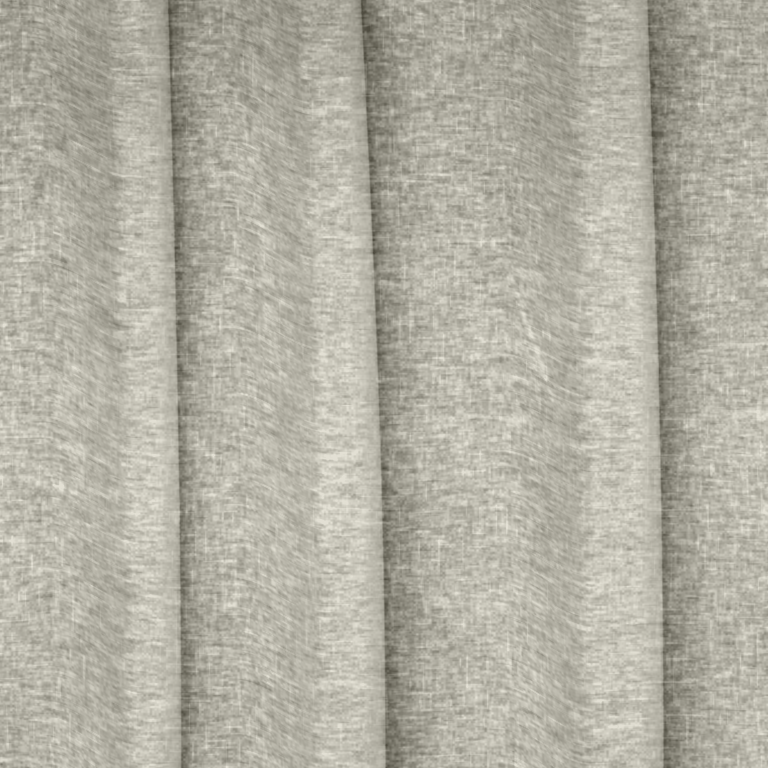
A Shadertoy shader for this texture:

```glsl
float hash(vec2 p) {
    vec3 q = fract(vec3(p.xyx) * 0.1031);
    q += dot(q, q.yzx + 33.33);
    return fract((q.x + q.y) * q.z);
}

// Value noise centred on zero
float noise(vec2 p) {
    vec2 i = floor(p), f = fract(p);
    f = f * f * (3.0 - 2.0 * f);
    float low = mix(hash(i), hash(i + vec2(1, 0)), f.x);
    float high = mix(hash(i + vec2(0, 1)), hash(i + vec2(1, 1)), f.x);
    return mix(low, high, f.y) - 0.5;
}

float bump(float x, float width) {
    return exp(-x * x / (width * width));
}

// Uneven linen threads: weft runs across, warp runs down
float weave(vec2 p, float warpStrength) {
    float weft = 0.08 * noise(p * vec2(40, 240))
               + 0.12 * noise(p * vec2(95, 290) + 17.0);
    float warp = 0.06 * noise(p * vec2(260, 48) + 41.0)
               + 0.08 * noise(p * vec2(250, 110) + 73.0);
    float slub = smoothstep(0.20, 0.42, noise(p * vec2(40, 230) + 91.0))
               + warpStrength * smoothstep(0.25, 0.45, noise(p * vec2(230, 40) + 57.0));
    float gap = smoothstep(0.22, 0.45, noise(p * vec2(60, 240) + 29.0));
    return weft + warpStrength * warp + 0.065 * slub - 0.06 * gap
         + 0.11 * noise(p * 340.0);
}

float segmentDistance(vec2 p, vec2 a, vec2 b) {
    vec2 ab = b - a;
    return length(p - a - ab * clamp(dot(p - a, ab) / dot(ab, ab), 0.0, 1.0));
}

void mainImage(out vec4 fragColor, in vec2 fragCoord) {
    vec2 uv = fragCoord / iResolution.xy;
    float drop = 1.0 - uv.y;

    // Folds: edge at the top, drift towards the hem, ridge width, shadow width
    vec4 folds[3] = vec4[3](
        vec4(0.219, 0.017, 0.072, 0.026),
        vec4(0.470, 0.032, 0.073, 0.042),
        vec4(0.843, 0.021, 0.089, 0.048));

    float tone = 0.694;
    float bend = 0.0;
    float warpStrength = 1.0;
    float contrast = 1.0;
    for (int i = 0; i < 3; i++) {
        vec4 fold = folds[i];
        float d = uv.x - fold.x - fold.y * sin(drop * 1.57);
        float behind = smoothstep(-0.0015, 0.0015, d);
        float front = 1.0 - behind;

        // Weft threads fray the inner side of the ridge
        float width = fold.z + (i == 0 ? -0.010 : 0.014) * drop;
        float inner = d + width + 0.020 * noise(vec2(uv.x * 30.0, uv.y * 210.0))
                    + 0.010 * noise(vec2(uv.y * 14.0, float(i) * 5.0));
        float ridge = smoothstep(-0.007, 0.007, inner)
                    * (1.0 - smoothstep(-0.020 - 0.018 * drop, -0.004, d));
        float valley = bump(inner + 0.026, 0.036) * (1.0 - smoothstep(-0.007, 0.007, inner));
        tone += 0.050 * ridge - 0.040 * valley;
        tone -= (0.025 * bump(d, 0.018) + 0.05 * bump(d, 0.004)) * front;

        // Shadow cast behind the edge, deepest in the crease
        float reach = fold.w * (0.9 + 0.5 * noise(vec2(uv.y * 12.0, float(i) * 9.0)))
                    + 0.012 * noise(vec2(uv.x * 30.0, uv.y * 210.0) + 13.0);
        tone -= behind * (0.150 * bump(d, reach)
                        + 0.045 * exp(-max(d, 0.0) / 0.07)
                        + 0.09 * bump(d, 0.004 + 0.008 * drop));
        tone += 0.018 * bump(d - 0.13, 0.06);

        bend += 0.045 * smoothstep(-width - 0.11, -width + 0.01, d);
        warpStrength -= 0.6 * ridge + 0.35 * valley;
        contrast -= 0.25 * valley + 0.5 * bump(d + 0.010, 0.014) * front;
    }

    // Broad light and soft mottling
    tone += 0.03 * bump(uv.y - 0.4, 0.35) - 0.055 * smoothstep(0.6, 1.0, uv.y);
    tone += 0.045 * noise(uv * vec2(9, 5)) + 0.025 * noise(uv * vec2(32, 24) + 7.0);

    // Threads follow the drape
    vec2 cloth = uv + vec2(0.004 * noise(uv * 7.0), bend + 0.010 * noise(uv * vec2(8, 5)));
    tone += contrast * weave(cloth, warpStrength);

    // Pressed creases
    vec4 creases[3] = vec4[3](
        vec4(0.665, 0.640, 0.720, 0.480),
        vec4(0.545, 0.880, 0.580, 0.800),
        vec4(0.370, 0.985, 0.400, 0.900));
    for (int i = 0; i < 3; i++) {
        float d = segmentDistance(uv, creases[i].xy, creases[i].zw);
        float broken = 0.6 + noise(uv * vec2(60, 110));
        tone += (i == 0 ? 0.12 : 0.06) * broken * bump(d, 0.004);
    }

    tone = clamp(tone, 0.30, 0.88);
    fragColor = vec4(tone + 0.010, tone, tone - 0.048, 1.0);
}
```
